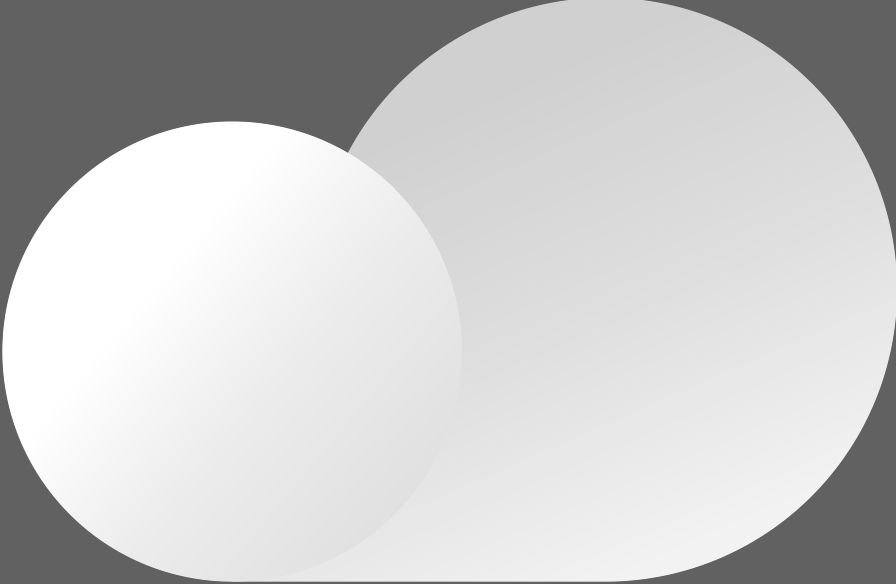
Reproduce this background procedurally as a WebGL 1 fragment shader.

```glsl
precision highp float;
// A two-lobed pale cloud with soft diagonal shading on a flat grey backdrop.

uniform vec2 u_resolution;

const float ASPECT = 1.536;
const float BACKDROP = 0.38;

float circleDistance(vec2 p, vec2 center, float radius) {
  return length(p - center) - radius;
}

float boxDistance(vec2 p, vec2 low, vec2 high) {
  vec2 d = abs(p - 0.5 * (low + high)) - 0.5 * (high - low);
  return length(max(d, 0.0)) + min(max(d.x, d.y), 0.0);
}

// Coverage of a shape, softened over about one pixel.
float coverage(float distance, float pixel) {
  return 1.0 - smoothstep(-0.6 * pixel, 0.6 * pixel, distance);
}

// Position along an axis that starts at the top left corner.
float axisPosition(vec2 p, vec2 axis) {
  return dot(vec2(p.x, 1.0 - p.y), axis);
}

// Linear gradient through three grey tones at three stops.
float ramp(float t, vec3 stops, vec3 tones) {
  float first = clamp((t - stops.x) / (stops.y - stops.x), 0.0, 1.0);
  float second = clamp((t - stops.y) / (stops.z - stops.y), 0.0, 1.0);
  return mix(mix(tones.x, tones.y, first), tones.z, second);
}

void main() {
  vec2 p = gl_FragCoord.xy / u_resolution * vec2(ASPECT, 1.0);
  float pixel = max(ASPECT / u_resolution.x, 1.0 / u_resolution.y);

  // Large lobe and the flat base that joins the lobes.
  float body = min(circleDistance(p, vec2(1.038, 0.504), 0.5),
                   boxDistance(p, vec2(0.398, 0.004), vec2(1.038, 0.3)));
  float bodyTone = ramp(axisPosition(p, vec2(0.4, 0.917)),
                        vec3(0.48, 0.92, 1.34), vec3(0.815, 0.875, 0.95));

  // Small lobe in front, lit from the upper left.
  float lobe = circleDistance(p, vec2(0.398, 0.398), 0.394);
  float lobeTone = ramp(axisPosition(p, vec2(0.767, 0.64)),
                        vec3(0.51, 0.78, 1.08), vec3(1.0, 0.925, 0.88));

  float tone = mix(BACKDROP, bodyTone, coverage(body, pixel));
  tone = mix(tone, lobeTone, coverage(lobe, pixel));
  gl_FragColor = vec4(vec3(tone), 1.0);
}
```
